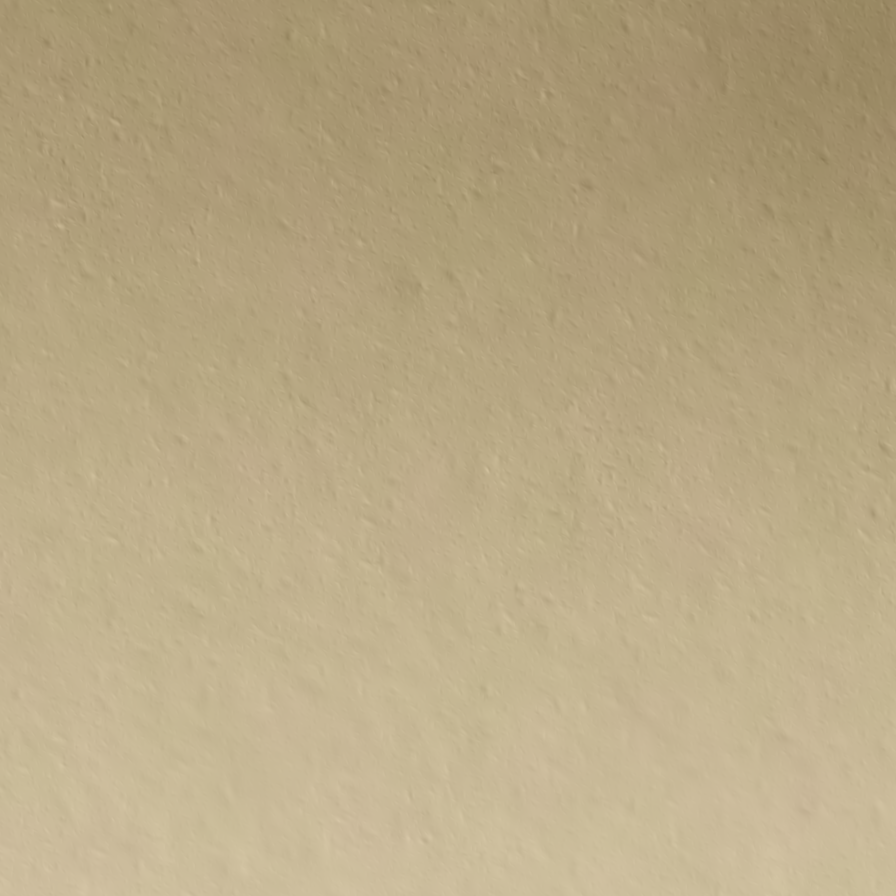
Write a Shadertoy shader that draws this texture.

```glsl
// Softly lit beige plaster wall with faint slanted dents and grain.

const vec3 LIGHT_SAND = vec3(0.806, 0.748, 0.620);
const vec3 MID_SAND   = vec3(0.744, 0.682, 0.542);
const vec3 DARK_SAND  = vec3(0.654, 0.586, 0.442);
const vec3 ROSE_TINT  = vec3(0.006, -0.002, 0.008);

const float SHADE_TILT    = 0.20;   // extra darkening toward the upper right
const float CORNER_SHADE  = 0.055;
const float DENT_ANGLE    = -1.0;   // main lean of the dents, in radians
const float ANGLE_SPREAD  = 1.2;
const float STAIN_CELLS   = 15.0;   // cells across the canvas
const float MOTTLE_CELLS  = 31.0;
const float COARSE_CELLS  = 50.0;
const float MEDIUM_CELLS  = 84.0;
const float FINE_CELLS    = 140.0;
const float STAIN_RELIEF  = 0.026;
const float MOTTLE_RELIEF = 0.030;
const float COARSE_RELIEF = 0.105;
const float MEDIUM_RELIEF = 0.076;
const float FINE_RELIEF   = 0.050;
const float BLOTCH_DEPTH  = 0.010;

vec3 hash3(vec2 p) {
    vec3 q = fract(vec3(p.xyx) * vec3(0.1031, 0.1030, 0.0973));
    q += dot(q, q.yxz + 33.33);
    return fract((q.xxy + q.yzz) * q.zyx);
}

// Layered, turned sines: slow cloudy variation around zero.
float blotches(vec2 p) {
    float sum = 0.0, weight = 0.5;
    for (int i = 0; i < 5; i++) {
        p = mat2(0.8, 0.6, -0.6, 0.8) * p * 1.6 + 1.7;
        sum += weight * sin(p.x + 1.3 * sin(p.y)) * cos(p.y + 0.7 * sin(p.x));
        weight *= 0.75;
    }
    return sum;
}

// One elongated bump or pit per cell, lit from the side.
float dents(vec2 uv, float cells, float rarity, float seed) {
    vec2 p = uv * cells;
    vec2 home = floor(p);
    float relief = 0.0;
    for (int y = -1; y <= 1; y++) {
        for (int x = -1; x <= 1; x++) {
            vec2 cell = home + vec2(x, y);
            vec3 place = hash3(cell + seed);
            vec3 form = hash3(cell + seed + 71.0);
            float angle = DENT_ANGLE + ANGLE_SPREAD * (form.x - 0.5);
            vec2 along = vec2(cos(angle), sin(angle));
            vec2 offset = p - cell - place.xy;
            vec2 local = vec2(dot(offset, along), dot(offset, vec2(-along.y, along.x)));
            local /= vec2(mix(0.28, 0.48, form.y), mix(0.16, 0.28, form.z));
            float strength = pow(place.z, rarity);
            float facing = form.z > 0.45 ? 1.0 : -1.0;
            relief += strength * facing * (local.y - 0.18) * exp(-dot(local, local));
        }
    }
    return relief;
}

// Vertical falloff from light to dark, tilted in the upper half.
vec3 wallTone(vec2 uv) {
    float shade = uv.y + SHADE_TILT * (uv.x - 0.5) * uv.y;
    vec3 tone = mix(LIGHT_SAND, MID_SAND, smoothstep(-0.12, 0.58, shade));
    tone = mix(tone, DARK_SAND, smoothstep(0.34, 0.98, shade));
    float corner = smoothstep(0.45, 0.0, length(uv - vec2(1.0, 1.02)));
    return tone - CORNER_SHADE * corner;
}

void mainImage(out vec4 fragColor, in vec2 fragCoord) {
    vec2 uv = fragCoord / iResolution.xy;
    vec3 color = wallTone(uv);

    // Broad stains and a faint shift of hue
    color += BLOTCH_DEPTH * blotches(uv * 12.0);
    color += ROSE_TINT * blotches(uv * 7.0 + 9.0);
    color += STAIN_RELIEF * dents(uv, STAIN_CELLS, 1.0, 88.0);
    color += MOTTLE_RELIEF * dents(uv, MOTTLE_CELLS, 1.0, 131.0);

    // Relief fades toward the bright lower part and varies in patches
    float patchiness = 0.9 + 0.35 * blotches(uv * 5.0 + 4.0);
    float roughness = mix(0.50, 1.0, smoothstep(0.1, 0.6, uv.y)) * clamp(patchiness, 0.45, 1.3);
    float relief = COARSE_RELIEF * dents(uv, COARSE_CELLS, 7.0, 3.0)
                 + MEDIUM_RELIEF * dents(uv, MEDIUM_CELLS, 2.6, 19.0)
                 + FINE_RELIEF * dents(uv, FINE_CELLS, 0.8, 47.0);
    color += roughness * relief;

    fragColor = vec4(clamp(color, 0.0, 1.0), 1.0);
}
```
